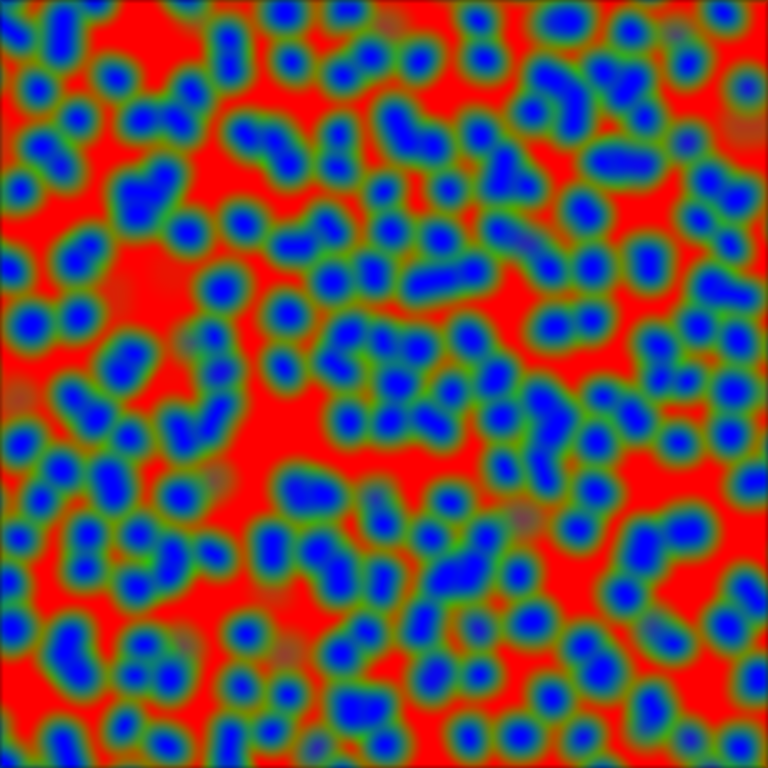
This pattern is drawn by a WebGL 1 fragment shader. Its source:

```glsl
precision highp float;
// Soft blue cells with green halos, scattered over a red ground.

uniform vec2 u_resolution;

vec2 hash2(vec2 p) {
  return fract(sin(vec2(dot(p, vec2(127.1, 311.7)), dot(p, vec2(269.5, 183.3)))) * 43758.5453);
}

// Distance from p to a segment through the origin
float segmentDistance(vec2 p, vec2 dir, float halfLength) {
  float along = clamp(dot(p, dir), -halfLength, halfLength);
  return length(p - dir * along);
}

void main() {
  vec2 uv = gl_FragCoord.xy / u_resolution.y;
  vec2 extent = u_resolution / u_resolution.y;

  // Slight warp keeps the outlines from being perfectly round
  vec2 p = uv + 0.0025 * sin(uv.yx * vec2(47.0, 53.0) + 2.0 * sin(uv * 19.0));

  const float GRID = 15.0;
  const float BLUR = 0.019;
  vec2 home = floor(p * GRID);
  float outsideCore = 1.0;
  float outsideHalo = 1.0;

  for (int j = -1; j <= 1; j++) {
    for (int i = -1; i <= 1; i++) {
      vec2 id = home + vec2(float(i), float(j));
      vec2 center = (id + 0.5 + 0.76 * (hash2(id) - 0.5)) / GRID;
      vec2 shape = hash2(id + 37.2);
      vec2 look = hash2(id + 91.7);

      // Most cells are short; a few are long, leaning to the upper left
      float angle = 2.1 + 2.4 * (shape.x - 0.5);
      float halfLength = 0.001 + 0.018 * pow(shape.y, 6.0);
      float strength = smoothstep(0.08, 0.28, look.x);
      float radius = mix(0.0155, 0.0215, look.y) * mix(0.75, 1.0, strength);

      float d = segmentDistance(p - center, vec2(cos(angle), sin(angle)), halfLength) - radius;
      outsideCore *= 1.0 - strength * (1.0 - smoothstep(-BLUR, BLUR, d));
      outsideHalo *= 1.0 - sqrt(strength) * (1.0 - smoothstep(-BLUR, BLUR, d - 0.012));
    }
  }

  // Ground, halo and core always add up to one
  float ground = outsideHalo;
  float core = 1.0 - outsideCore;
  vec3 color = vec3(ground, 1.0 - ground - core, core);

  // Thin dim rim along the canvas border
  vec2 toBorder = min(uv, extent - uv);
  color *= mix(0.75, 1.0, smoothstep(0.0, 0.006, min(toBorder.x, toBorder.y)));

  gl_FragColor = vec4(color, 1.0);
}
```
